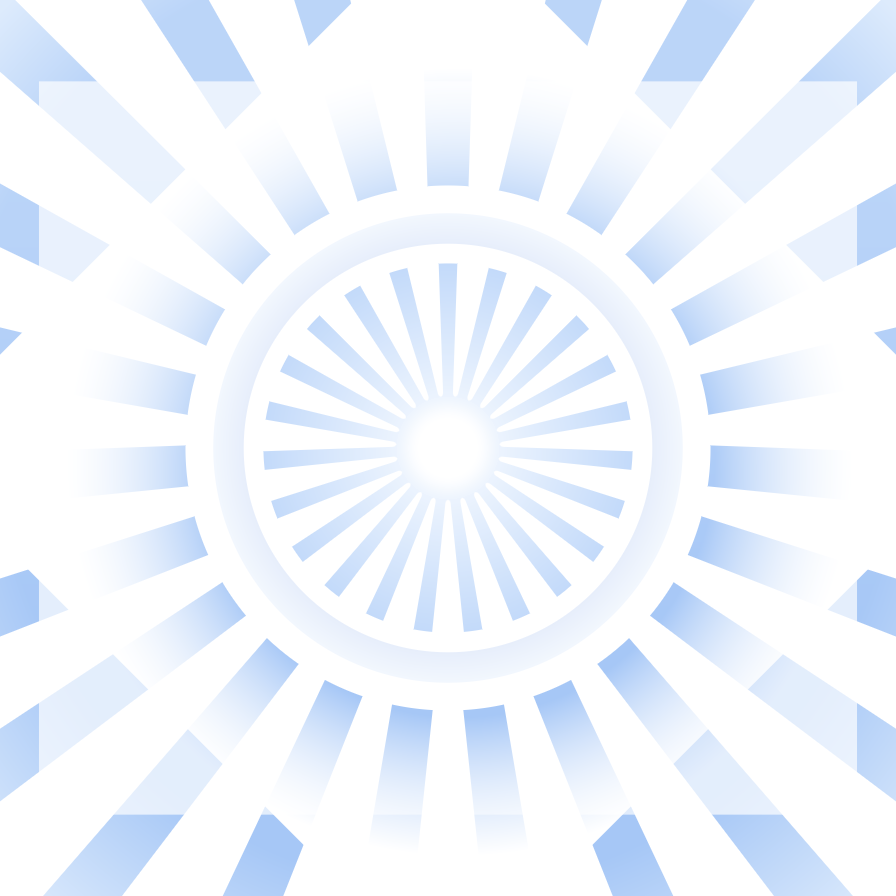
Give the GLSL for this background, as a WebGL 2 fragment shader.

```glsl
#version 300 es
precision highp float;

uniform vec2 u_resolution;
out vec4 fragColor;

#define RAY_COUNT 23.0
#define OUTER_START 0.293
#define INNER_END 0.206
#define RING_INNER 0.228
#define RING_OUTER 0.262
#define HUB_RADIUS 0.0573
#define CORE_RADIUS 0.030
#define DIAMOND_SIZE 0.6042
#define PANEL_HALF vec2(0.4565, 0.4092)
#define PANEL_VEIL 0.69
#define FADE_CENTER vec2(0.013, -0.0155)
#define FADE_RANGE vec2(0.285, 0.440)

const vec3 WHITE = vec3(1.0);
const vec3 DEEP_BLUE = vec3(0.65, 0.78, 0.965);
const vec3 PALE_BLUE = vec3(0.88, 0.93, 0.99);
const vec3 SPOKE_BLUE = vec3(0.765, 0.855, 0.98);
const vec3 HUB_BLUE = vec3(0.925, 0.955, 0.995);

float ramp(float a, float b, float x) {
  return clamp((x - a) / (b - a), 0.0, 1.0);
}

// Antialiased coverage of a signed distance
float coverage(float d, float pixel) {
  return clamp(0.5 - d / pixel, 0.0, 1.0);
}

// Slightly tapered rays, with the first one pointing up
float rayDistance(vec2 p, float baseWidth, float taper) {
  float spacing = 6.2831853 / RAY_COUNT;
  float angle = atan(p.x, p.y);
  angle -= spacing * floor(angle / spacing + 0.5);
  float r = length(p);
  return abs(r * sin(angle)) - baseWidth - taper * r;
}

float smoothUnion(float a, float b, float k) {
  float h = max(k - abs(a - b), 0.0) / k;
  return min(a, b) - h * h * k * 0.25;
}

// Outer rays beneath a fading diamond and a translucent panel
vec3 outerBurst(vec2 p, float r, float pixel) {
  float rays = max(rayDistance(p, 0.0135, 0.032), OUTER_START - r);
  float paleness = max(0.36 * smoothstep(-0.3, 0.4, p.y),
                       0.95 * ramp(0.49, 0.70, r));
  vec3 color = mix(WHITE, mix(DEEP_BLUE, PALE_BLUE, paleness),
                   coverage(rays, pixel));

  float fade = ramp(FADE_RANGE.x, FADE_RANGE.y, length(p - FADE_CENTER));
  vec2 q = abs(p) - PANEL_HALF;
  float panel = coverage(max(q.x, q.y), pixel);
  float diamond = (abs(p.x) + abs(p.y) - DIAMOND_SIZE) * 0.70710678;
  color = mix(color, WHITE, PANEL_VEIL * fade * panel);
  return mix(color, WHITE, fade * coverage(diamond, pixel));
}

// Inner spokes joined to a glowing hub
vec3 innerWheel(vec3 color, vec2 p, float r, float pixel) {
  float spokes = max(rayDistance(p, 0.0034, 0.034), r - INNER_END);
  float shape = smoothUnion(spokes, r - HUB_RADIUS, 0.005);
  vec3 spokeColor = mix(HUB_BLUE, SPOKE_BLUE, ramp(HUB_RADIUS, INNER_END, r));
  vec3 hubColor = mix(WHITE, HUB_BLUE,
                      smoothstep(CORE_RADIUS, HUB_RADIUS + 0.006, r));
  vec3 fill = r < HUB_RADIUS ? hubColor : spokeColor;
  return mix(color, fill, coverage(shape, pixel));
}

void main() {
  float scale = min(u_resolution.x, u_resolution.y);
  vec2 p = (gl_FragCoord.xy - 0.5 * u_resolution) / scale;
  float pixel = 1.0 / scale;
  float r = length(p);

  vec3 color = outerBurst(p, r, pixel);

  // Pale ring, lighter toward its rim
  float ring = max(r - RING_OUTER, RING_INNER - r);
  vec3 ringColor = mix(vec3(0.905, 0.933, 0.985), vec3(0.95, 0.97, 0.995),
                       ramp(RING_INNER, RING_OUTER, r));
  color = mix(color, ringColor, coverage(ring, pixel));

  color = innerWheel(color, p, r, pixel);
  fragColor = vec4(color, 1.0);
}
```
